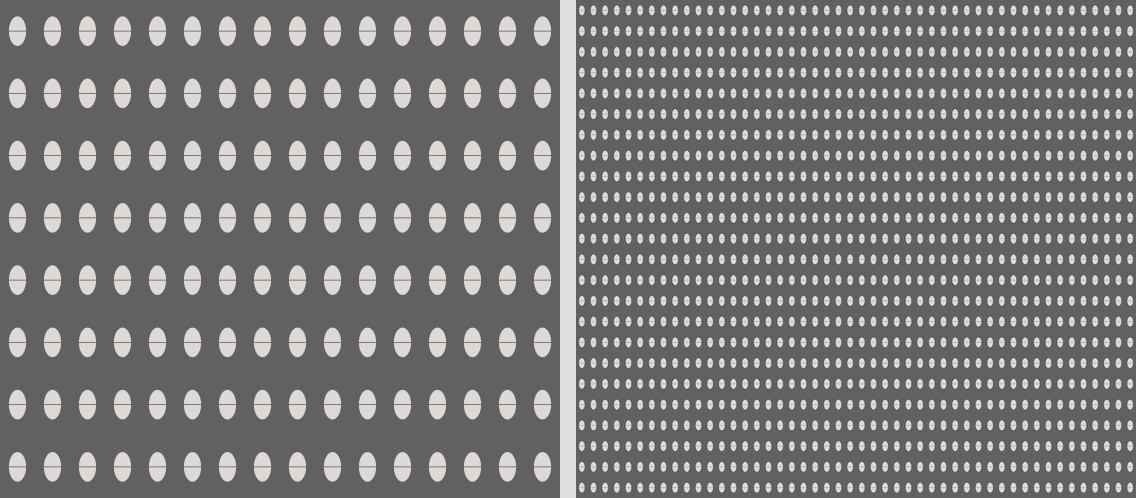
Left, the tile; right, the same tile 3 across and 3 down.
Reproduce this pattern procedurally as a Shadertoy shader.

```glsl
// Grid of pale upright ellipses, each split by a thin level line, on flat grey.

#define REPEATS vec2(16.0, 8.0)
#define RADII vec2(0.0173, 0.0297)   // in canvas heights
#define LINE_HALF 0.0008             // in canvas heights
#define GROUND vec3(0.38, 0.38, 0.38)
#define PALE vec3(0.87, 0.85, 0.84)

// Approximate signed distance to an axis-aligned ellipse
float ellipseDistance(vec2 p, vec2 r) {
    float k = length(p / r);
    float slope = length(p / (r * r));
    return k * (k - 1.0) / max(slope, 1e-4);
}

// Share of a pixel lying inside an edge at distance d
float coverage(float d, float pixel) {
    return clamp(0.5 - d / pixel, 0.0, 1.0);
}

void mainImage(out vec4 fragColor, in vec2 fragCoord) {
    float pixel = 1.0 / iResolution.y;

    // Cell coordinates, centred, in canvas heights
    vec2 cellSize = vec2(iResolution.x / iResolution.y, 1.0) / REPEATS;
    vec2 p = (fract(fragCoord / iResolution.xy * REPEATS) - 0.5) * cellSize;

    // Ellipse with the dividing line cut out
    float body = coverage(ellipseDistance(p, RADII), pixel);
    float split = coverage(abs(p.y) - LINE_HALF, pixel);

    fragColor = vec4(mix(GROUND, PALE, body * (1.0 - split)), 1.0);
}
```
